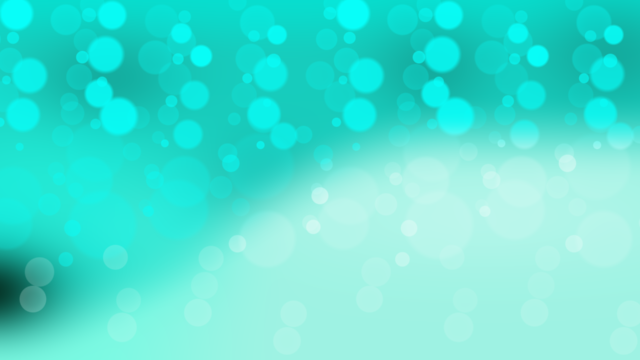
A Shadertoy shader for this background:

```glsl
// Aqua bokeh: soft light discs scattered over a teal to pale mint gradient.
#define TILE_WIDTH 0.935
#define BRIGHT_CYAN vec3(0.03, 1.00, 0.98)
#define PALE_LIGHT vec3(0.86, 0.98, 0.96)
#define TEAL vec3(0.09, 0.80, 0.74)
#define DEEP_TEAL vec3(0.07, 0.62, 0.57)
#define AQUA vec3(0.13, 0.91, 0.83)
#define MINT vec3(0.62, 0.95, 0.89)
#define SHADOW vec3(0.02, 0.20, 0.15)

// Pseudo-random value in 0..1.
float hash(float n) {
    n = fract(n * 0.1031);
    n *= n + 33.33;
    return fract(n * (n + n));
}

// Gaussian falloff with separate horizontal and vertical reach.
float glow(vec2 p, vec2 center, vec2 reach) {
    vec2 d = (p - center) / reach;
    return exp(-dot(d, d));
}

// Coverage of the pale lower region below a rising, blurred edge.
float paleMask(vec2 p) {
    float edge = 0.11 + 0.51 * smoothstep(0.0, 1.25, p.x);
    return 1.0 - smoothstep(edge - 0.13, edge + 0.12, p.y);
}

vec3 backdrop(vec2 p, float pale) {
    vec3 color = mix(TEAL, AQUA, glow(p, vec2(0.10, 0.48), vec2(0.42, 0.25)));
    color = mix(color, vec3(0.03, 0.87, 0.81), smoothstep(0.82, 1.02, p.y));

    // Darker pockets in the upper band.
    float pockets = glow(p, vec2(0.30, 0.78), vec2(0.20, 0.12))
                  + glow(p, vec2(1.20, 0.81), vec2(0.16, 0.13))
                  + glow(p, vec2(1.70, 0.85), vec2(0.20, 0.15))
                  + 0.5 * glow(p, vec2(0.72, 0.50), vec2(0.16, 0.14));
    color = mix(color, DEEP_TEAL, 0.7 * min(pockets, 1.0));

    // Pale ground, more saturated toward the left.
    vec3 ground = mix(vec3(0.48, 0.98, 0.89), MINT, smoothstep(0.2, 0.8, p.x));
    color = mix(color, ground, pale);
    color = mix(color, vec3(0.25, 0.94, 0.86),
                0.65 * glow(p, vec2(0.40, 0.34), vec2(0.22, 0.16)));
    color = mix(color, vec3(0.75, 0.97, 0.93),
                0.6 * glow(p, vec2(1.35, 0.40), vec2(0.55, 0.15)));
    return mix(color, SHADOW, glow(p, vec2(-0.04, 0.19), vec2(0.18, 0.11)));
}

// Coverage of evenly scattered discs, repeated horizontally.
float discs(vec2 p, int count, float seed, vec2 band, vec2 radii, float blur, float alpha) {
    float clearLight = 1.0;
    float pixel = 1.0 / iResolution.y;
    for (int i = 0; i < count; i++) {
        float id = float(i) + seed;
        vec2 spot = fract(id * vec2(0.7549, 0.5698));
        vec2 d = p - vec2(spot.x * TILE_WIDTH, mix(band.x, band.y, spot.y));
        d.x = mod(d.x + 0.5 * TILE_WIDTH, TILE_WIDTH) - 0.5 * TILE_WIDTH;

        float radius = mix(radii.x, radii.y, hash(id + 7.0));
        float soft = max(blur * radius, pixel);
        float dist = length(d);
        float body = 1.0 - smoothstep(radius - soft, radius + soft, dist);
        float rim = mix(0.82, 1.0, smoothstep(0.4, 0.95, dist / radius));
        float strength = alpha * mix(0.55, 1.0, hash(id + 51.0));
        clearLight *= 1.0 - body * strength * mix(rim, 1.0, alpha);
    }
    return 1.0 - clearLight;
}

void mainImage(out vec4 fragColor, in vec2 fragCoord) {
    vec2 p = fragCoord / iResolution.y;
    p.x *= 1.7778 * iResolution.y / iResolution.x;
    float pale = paleMask(p);
    vec3 color = backdrop(p, pale);
    vec3 light = mix(BRIGHT_CYAN, PALE_LIGHT, smoothstep(0.1, 0.9, pale));

    // Large hazy discs through the middle.
    color = mix(color, light, discs(p, 9, 3.0, vec2(0.30, 0.58), vec2(0.06, 0.10), 0.10, 0.26));

    // Translucent discs, densest toward the top.
    color = mix(color, light, discs(p, 20, 40.0, vec2(0.66, 1.02), vec2(0.025, 0.05), 0.08, 0.34));
    color = mix(color, light, discs(p, 18, 80.0, vec2(0.38, 0.72), vec2(0.016, 0.034), 0.07, 0.30));

    // Faint discs near the bottom.
    color = mix(color, PALE_LIGHT, discs(p, 10, 120.0, vec2(0.03, 0.30), vec2(0.034, 0.041), 0.07, 0.26));

    // Bright blurred lights and small sharp sparks.
    color = mix(color, light, discs(p, 15, 160.0, vec2(0.62, 1.01), vec2(0.026, 0.053), 0.16, 1.0));
    color = mix(color, light, discs(p, 18, 200.0, vec2(0.56, 0.98), vec2(0.010, 0.020), 0.12, 0.70));
    color = mix(color, mix(light, vec3(1.0), 0.35 * pale),
                discs(p, 10, 240.0, vec2(0.27, 0.58), vec2(0.012, 0.026), 0.10, 0.60));

    fragColor = vec4(color, 1.0);
}
```
